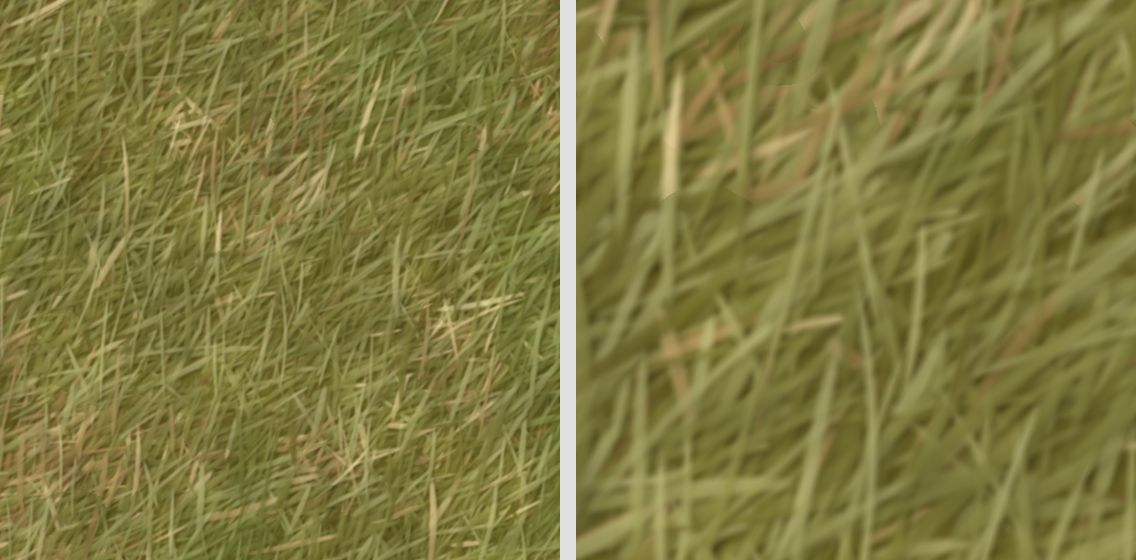
Left, the full canvas; right, a detail of the centre.
A WebGL 1 fragment shader for this texture:

```glsl
precision highp float;

uniform vec2 u_resolution;

const int LAYERS = 22;
const vec3 SHADE = vec3(0.37, 0.34, 0.11);
const vec3 OLIVE = vec3(0.49, 0.48, 0.23);
const vec3 PALE = vec3(0.67, 0.66, 0.44);
const vec3 GREEN = vec3(0.41, 0.48, 0.20);
const vec3 STRAW = vec3(0.65, 0.55, 0.34);
const vec3 CREAM = vec3(0.86, 0.79, 0.59);
const vec3 EARTH = vec3(0.50, 0.40, 0.21);

float hash(vec2 p) {
  vec3 q = fract(vec3(p.xyx) * 0.1031);
  q += dot(q, q.yzx + 33.33);
  return fract((q.x + q.y) * q.z);
}

vec4 hash4(vec2 p) {
  return vec4(hash(p), hash(p + 41.3), hash(p + 87.7), hash(p + 139.1));
}

float noise(vec2 p) {
  vec2 i = floor(p);
  vec2 f = fract(p);
  f = f * f * (3.0 - 2.0 * f);
  float low = mix(hash(i), hash(i + vec2(1.0, 0.0)), f.x);
  float high = mix(hash(i + vec2(0.0, 1.0)), hash(i + 1.0), f.x);
  return mix(low, high, f.y);
}

float fbm(vec2 p) {
  return 0.55 * noise(p) + 0.3 * noise(p * 2.1 + 17.0) + 0.15 * noise(p * 4.3 + 31.0);
}

vec2 rotate(vec2 p, float angle) {
  float c = cos(angle);
  float s = sin(angle);
  return vec2(c * p.x + s * p.y, c * p.y - s * p.x);
}

// Tapered soft strip along x
float blade(vec2 p, float halfLength, float halfWidth, float blur) {
  float along = clamp(abs(p.x) / halfLength, 0.0, 1.0);
  float width = halfWidth * (1.0 - 0.6 * along * along);
  float ends = 1.0 - smoothstep(0.65, 1.0, along);
  return ends * (1.0 - smoothstep(width - blur, width + blur, abs(p.y)));
}

vec3 bladeColor(float tone, float kind, float dryness, float lushness) {
  vec3 color = mix(SHADE, OLIVE, smoothstep(0.0, 0.45, tone));
  color = mix(color, PALE, smoothstep(0.4, 1.0, tone));
  color = mix(color, GREEN + 0.25 * (tone - 0.4), 0.4 * lushness);
  vec3 dry = mix(EARTH, STRAW, smoothstep(0.0, 0.45, tone));
  dry = mix(dry, CREAM, smoothstep(0.45, 0.95, tone));
  return mix(color, dry, step(kind, 0.06 + 0.38 * dryness));
}

// One layer of blades sharing a rough direction
vec3 grassLayer(vec3 color, vec2 p, float layer, float dryness, float lushness) {
  float depth = layer / float(LAYERS - 1);
  float crossing = step(4.5, mod(layer, 6.0));
  float angle = 0.80 + 1.3 * (fract(layer * 0.618) - 0.5) + 1.1 * crossing;
  vec2 cell = vec2(mix(0.06, 0.16, hash(vec2(layer, 3.7))), 0.037);
  vec2 grid = rotate(p, angle) / cell + layer * vec2(7.31, 3.17);
  vec2 home = floor(grid);
  for (int j = -1; j <= 1; j++) {
    for (int i = -1; i <= 1; i++) {
      vec2 id = home + vec2(float(i), float(j));
      vec4 place = hash4(id + layer * 19.0 + 200.0);
      vec4 look = hash4(id + layer * 23.0 + 500.0);
      vec2 d = (grid - id - 0.5 - 0.7 * (place.xy - 0.5)) * cell;
      d = rotate(d, 0.4 * (place.z - 0.5));
      d.y += 2.4 * (place.w - 0.5) * d.x * d.x;

      float halfLength = cell.x * mix(0.3, 0.78, look.x);
      float halfWidth = mix(0.0026, 0.0062, look.y * look.y);
      float present = step(hash(id + layer * 29.0 + 900.0), 0.85 - 0.5 * crossing);
      float shadow = blade(d + vec2(0.0, 0.004), halfLength, halfWidth, 0.006);
      color *= 1.0 - vec3(0.095, 0.1, 0.13) * present * shadow;

      float tone = 0.18 + 0.32 * depth + 0.8 * (look.z - 0.4);
      tone += 0.14 * d.x / halfLength + 0.06 * d.y / halfWidth;
      vec3 tint = bladeColor(clamp(tone, 0.0, 1.0), look.w, dryness, lushness);
      float cover = blade(d, halfLength, halfWidth, 0.0034);
      color = mix(color, tint, 0.74 * present * cover);
    }
  }
  return color;
}

void main() {
  vec2 p = gl_FragCoord.xy / min(u_resolution.x, u_resolution.y);

  // Patches of dry and lush turf
  float dryness = smoothstep(0.50, 0.76, fbm(p * 5.0 + 11.0));
  float lushness = smoothstep(0.5, 0.75, fbm(p * 4.0 + 53.0)) * (1.0 - dryness);

  // Thatch below the blades
  vec2 fibre = rotate(p, 0.84) * vec2(25.0, 110.0);
  vec3 color = mix(SHADE, mix(OLIVE, EARTH, 0.7 * dryness), noise(fibre));

  for (int k = 0; k < LAYERS; k++) {
    color = grassLayer(color, p, float(k), dryness, lushness);
  }

  // Broad uneven light and small shaded clumps
  float light = 0.65 * fbm(p * 7.0 + 90.0) + 0.35 * noise(p * 24.0 + 7.0);
  color *= 0.83 + 0.42 * light;
  gl_FragColor = vec4(color, 1.0);
}
```
